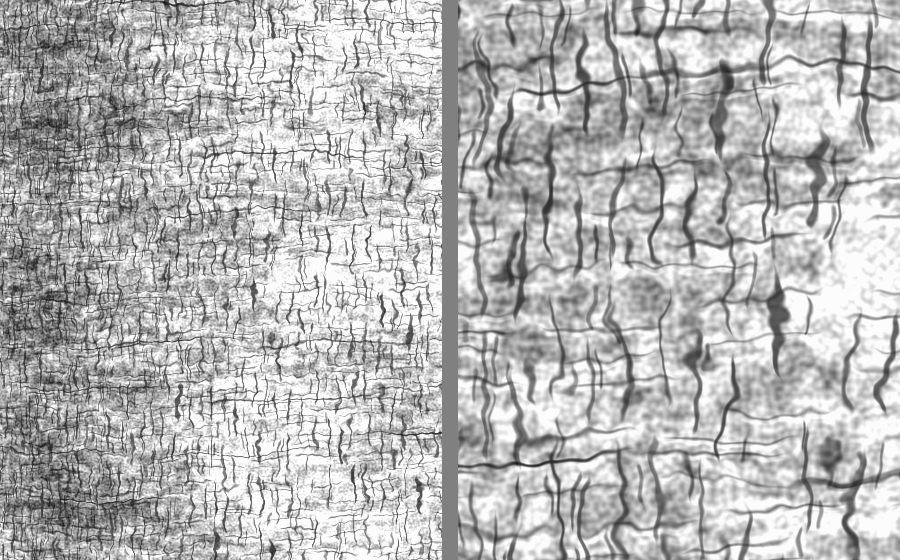
Left: the whole. Right: its middle third, enlarged.
Give the GLSL for this texture, as a Shadertoy shader.

```glsl
// Weathered grey tree bark: a pale, streaky surface darkening to the left,
// split by short wavy upright cracks and by finer level cracks.
// Layers of gradient noise give the tone; jittered cells place the cracks.

const float DARK_SIDE = 0.65;
const float LIGHT_SIDE = 0.93;

float hash(vec2 p) {
    vec3 q = fract(p.xyx * vec3(0.1031, 0.1030, 0.0973));
    q += dot(q, q.yzx + 33.33);
    return fract((q.x + q.y) * q.z);
}

vec2 gradientAt(vec2 cell) {
    float angle = 6.2832 * hash(cell);
    return vec2(cos(angle), sin(angle));
}

float gradientNoise(vec2 p) {
    vec2 i = floor(p), f = fract(p);
    vec2 u = f * f * f * (f * (f * 6.0 - 15.0) + 10.0);
    vec2 e = vec2(0.0, 1.0);
    float a = dot(gradientAt(i), f);
    float b = dot(gradientAt(i + e.yx), f - e.yx);
    float c = dot(gradientAt(i + e.xy), f - e.xy);
    float d = dot(gradientAt(i + e.yy), f - e.yy);
    return mix(mix(a, b, u.x), mix(c, d, u.x), u.y);
}

float fbm(vec2 p, int octaves) {
    float sum = 0.0, amplitude = 1.0;
    for (int i = 0; i < octaves; i++) {
        sum += amplitude * gradientNoise(p);
        p = p * 2.03 + 17.3;
        amplitude *= 0.6;
    }
    return sum;
}

// Cracks run along y; cell holds their spacing and length.
float cracks(vec2 p, vec2 cell, float halfWidth, float fill, float soft, float seed) {
    float mask = 0.0;
    float nearest = floor(p.x / cell.x);
    for (int k = -1; k <= 1; k++) {
        float column = nearest + float(k);
        float along = p.y / cell.y + 7.0 * hash(vec2(column, seed));
        vec2 id = vec2(column + 31.0 * seed, floor(along));
        float t = fract(along);
        float centre = (column + 0.5 + 0.6 * (hash(id + 5.1) - 0.5)) * cell.x;
        float start = 0.25 * hash(id + 9.7);
        float taper = smoothstep(start, start + 0.12, t) * (1.0 - smoothstep(0.82, 1.0, t));
        float width = halfWidth * taper * mix(0.6, 1.3, hash(id + 2.3));
        float line = 1.0 - smoothstep(width - soft, width + soft, abs(p.x - centre));
        float present = step(hash(id + 13.9), fill) * mix(0.65, 1.0, hash(id + 21.1));
        mask = max(mask, line * taper * present);
    }
    return mask;
}

// Bends the grid so that cracks wander and crowd together on the left.
vec2 warpBark(vec2 p) {
    float dx = 0.013 * gradientNoise(p * vec2(32.0, 24.0)) + 0.005 * gradientNoise(p * 85.0);
    float dy = 0.016 * gradientNoise(p * vec2(10.0, 22.0)) + 0.005 * gradientNoise(p * 75.0 + 40.0);
    float crowd = 0.13 * (1.0 - exp(-5.0 * p.x));
    return p + vec2(crowd + dx, dy + 0.012 * sin(p.x * 5.0 + p.y * 3.0));
}

float surfaceTone(vec2 p, vec2 q) {
    float tone = mix(DARK_SIDE, LIGHT_SIDE, smoothstep(0.05, 0.6, p.x));
    float strip = (p.x - 0.08 - 0.04 * gradientNoise(p * 6.0)) / 0.05;
    tone -= 0.09 * exp(-strip * strip);
    tone += 0.26 * fbm(p * vec2(3.5, 7.0) + 3.0, 3);   // broad patches
    tone += 0.30 * fbm(q * vec2(11.0, 62.0) + 8.0, 2); // level streaks
    tone += 0.32 * gradientNoise(q * vec2(65.0, 55.0)); // plates between cracks
    tone += 0.22 * gradientNoise(q * vec2(75.0, 190.0)); // fibres
    tone += 0.30 * gradientNoise(p * 235.0);            // grain
    return tone;
}

void mainImage(out vec4 fragColor, in vec2 fragCoord) {
    vec2 p = fragCoord / iResolution.y;
    vec2 q = warpBark(p);
    float soft = max(0.0011, 0.6 / iResolution.y);

    // Upright cracks, long and short; the short ones fade out to the right.
    float upright = cracks(q, vec2(0.024, 0.085), 0.0019, 0.88, soft, 1.0);
    float shortFill = mix(0.75, 0.4, smoothstep(0.1, 0.5, p.x));
    float small = cracks(q, vec2(0.017, 0.034), 0.0014, shortFill, soft, 2.0);

    // Level cracks: fine joints and a few long seams.
    float joints = cracks(q.yx, vec2(0.016, 0.10), 0.0010, 0.75, soft, 3.0);
    float seams = cracks(q.yx, vec2(0.085, 0.42), 0.0013, 0.65, soft, 4.0);
    float rims = cracks(q.yx + vec2(0.0036, 0.0), vec2(0.016, 0.10), 0.0010, 0.75, soft, 3.0);

    // Scattered dark pits where the bark has broken away.
    float pits = smoothstep(0.5, 0.68, gradientNoise(q * vec2(34.0, 22.0) + 60.0));

    float tone = surfaceTone(p, q) + 0.14 * rims;
    tone = clamp(tone, 0.2, 1.0);
    tone *= 1.0 - 0.5 * joints;
    tone *= 1.0 - 0.65 * seams;
    tone *= 1.0 - 0.55 * small;
    tone *= 1.0 - 0.45 * pits;
    tone = mix(tone, 0.15 + 0.08 * tone, 0.88 * upright);
    fragColor = vec4(vec3(clamp(tone, 0.06, 0.99)), 1.0);
}
```
